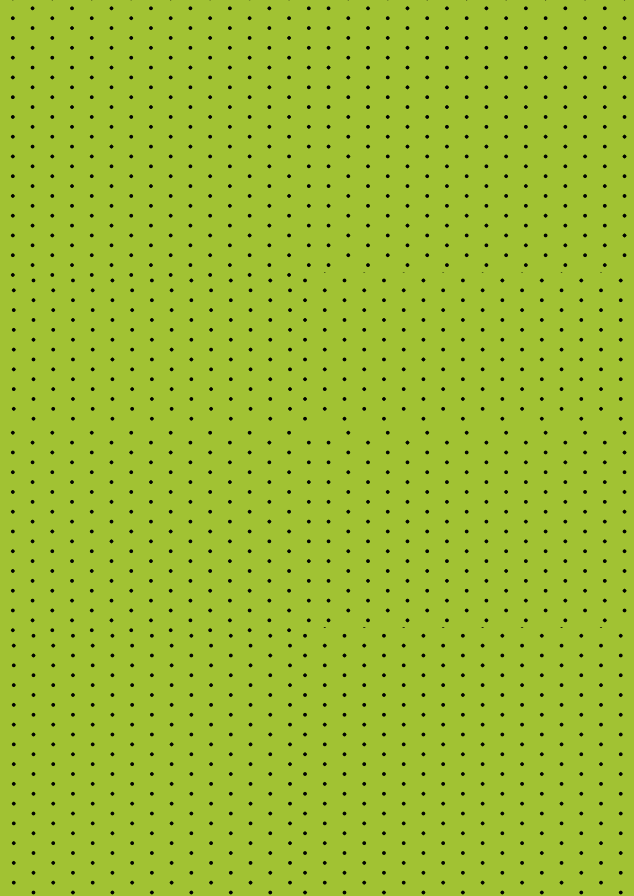
Write a Shadertoy shader that draws this pattern.

```glsl
// Staggered black pin dots on lime green, laid in panels whose seams slip slightly.

const vec2 CANVAS = vec2(32.13, 45.36);   // canvas size in dot pitches
const float DOT_RADIUS = 0.0945;
const float PANEL_PERIOD = 17.986;        // height of an upper plus a lower panel
const float PANEL_END = 21.56;            // where the first lower panel stops
const vec3 LIME = vec3(0.63, 0.76, 0.20);
const vec3 INK = vec3(0.01, 0.02, 0.00);

// Layered sines give each dot its own value from 0 to 1.
float dotVariation(vec2 cell) {
    return 0.5 + 0.5 * sin(cell.x * 2.3 + 2.0 * sin(cell.y * 1.7 + cell.x * 0.6));
}

// Distance to a small blob between a circle and a diamond.
float blobDistance(vec2 d, float radius, float diamond) {
    float roundLength = length(d);
    float diamondLength = 0.8 * (abs(d.x) + abs(d.y));
    return mix(roundLength, diamondLength, diamond) - radius;
}

// Dot grid with every other column dropped by half a pitch.
float staggeredDots(vec2 p, vec2 origin, float radius) {
    vec2 q = p - origin;
    float column = floor(q.x + 0.5);
    q.y -= 0.5 * mod(column, 2.0);
    vec2 cell = vec2(column, floor(q.y + 0.5));
    return blobDistance(q - cell, radius, 0.45 * dotVariation(cell));
}

// Grid origin of the panel that holds p, with y measured downward.
vec2 panelOrigin(vec2 p) {
    float seamY = p.x < 15.06 ? 14.07 : 13.745;
    if (p.y < seamY) {
        return vec2(p.x < 16.13 ? -0.35 : 0.65, 0.42);
    }
    return vec2(p.x < 15.06 ? -0.303 : 15.458, 0.198);
}

void mainImage(out vec4 fragColor, in vec2 fragCoord) {
    vec2 uv = fragCoord / iResolution.xy;
    vec2 p = vec2(uv.x, 1.0 - uv.y) * CANVAS;
    float pixel = CANVAS.y / iResolution.y;

    // Fold the second pair of panels onto the first.
    if (p.y > PANEL_END) p.y -= PANEL_PERIOD;

    float d = staggeredDots(p, panelOrigin(p), DOT_RADIUS);
    float coverage = 1.0 - smoothstep(-0.6 * pixel, 0.6 * pixel, d);
    fragColor = vec4(mix(LIME, INK, coverage), 1.0);
}
```
